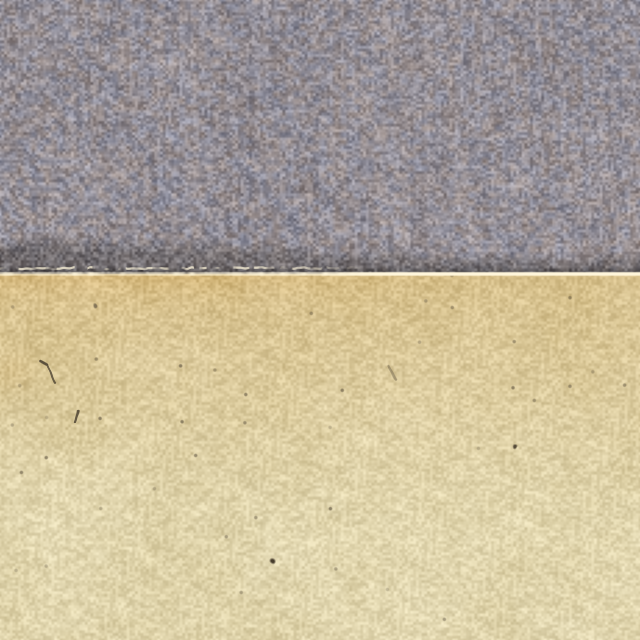
Reproduce this texture procedurally as a three.js fragment shader.

```glsl
// Two sheets of grainy paper: blue-grey card above, warm cream stock below.
// Layered value noise makes the grain; a soft shadow and a bright cut edge
// mark the seam, and a few flecks and fibres lie on the cream.
varying vec2 vUv;

const float SEAM_Y = 0.572;
const float SEAM_HALF = 0.0028;
const float GRAIN_SCALE = 230.0;
const float GREY_GRAIN = 0.38;
const float CREAM_GRAIN = 0.20;
const float FLECK_CELLS = 22.0;
const vec3 GREY = vec3(0.580, 0.558, 0.583);
const vec3 SHADOW = vec3(0.415, 0.395, 0.400);
const vec3 CREAM_TOP = vec3(0.850, 0.772, 0.578);
const vec3 CREAM_LOW = vec3(0.882, 0.838, 0.682);
const vec3 STAIN = vec3(0.835, 0.705, 0.455);
const vec3 CUT_EDGE = vec3(1.0, 0.965, 0.860);
const vec3 FIBRE = vec3(0.27, 0.23, 0.17);

float hash(vec2 p) {
  return fract(sin(dot(p, vec2(127.1, 311.7))) * 43758.5453);
}

float noise(vec2 p) {
  vec2 i = floor(p);
  vec2 f = fract(p);
  f = f * f * (3.0 - 2.0 * f);
  return mix(mix(hash(i), hash(i + vec2(1.0, 0.0)), f.x),
             mix(hash(i + vec2(0.0, 1.0)), hash(i + vec2(1.0)), f.x), f.y);
}

// Centred grain from three sizes of noise
float grain(vec2 p) {
  float fine = noise(p * GRAIN_SCALE);
  float medium = noise(p * GRAIN_SCALE * vec2(0.45, 0.55) + 37.0);
  float broad = noise(p * GRAIN_SCALE * 0.16 + 91.0);
  return fine * 0.62 + medium * 0.28 + broad * 0.10 - 0.5;
}

// Slow colour drift, from -0.5 to 0.5
float mottle(vec2 p) {
  return noise(p * 9.0) * 0.55 + noise(p * 38.0 + 13.0) * 0.45 - 0.5;
}

float segment(vec2 p, vec2 a, vec2 b) {
  vec2 d = b - a;
  return length(p - a - d * clamp(dot(p - a, d) / dot(d, d), 0.0, 1.0));
}

float mark(float distance, float radius) {
  return 1.0 - smoothstep(radius * 0.4, radius * 1.6, distance);
}

// Small faint flecks, at most one in each grid cell
float flecks(vec2 p) {
  vec2 cell = floor(p * FLECK_CELLS);
  vec2 spot = 0.2 + 0.6 * vec2(hash(cell + 5.0), hash(cell + 17.0));
  vec2 offset = (fract(p * FLECK_CELLS) - spot) / FLECK_CELLS;
  float present = step(0.86, hash(cell + 29.0));
  return present * mark(length(offset), 0.0026) * (0.2 + 0.4 * hash(cell + 41.0));
}

// The larger dark fibres and specks
float fibres(vec2 p) {
  p += 0.003 * (vec2(noise(p * 110.0), noise(p * 110.0 + 7.0)) - 0.5);
  float m = 0.85 * mark(segment(p, vec2(0.063, 0.435), vec2(0.073, 0.430)), 0.0019);
  m = max(m, 0.75 * mark(segment(p, vec2(0.073, 0.430), vec2(0.085, 0.401)), 0.0016));
  m = max(m, 0.80 * mark(segment(p, vec2(0.122, 0.358), vec2(0.118, 0.340)), 0.0018));
  m = max(m, 0.35 * mark(segment(p, vec2(0.607, 0.428), vec2(0.618, 0.408)), 0.0020));
  m = max(m, mark(length(p - vec2(0.426, 0.124)), 0.0040));
  m = max(m, 0.9 * mark(length(p - vec2(0.805, 0.302)), 0.0036));
  m = max(m, 0.6 * mark(length(p - vec2(0.149, 0.522)), 0.0030));
  return m;
}

vec3 greyCard(vec2 p) {
  vec3 colour = GREY + mottle(p) * vec3(0.045, 0.035, 0.020);
  float tint = noise(p * 95.0 + 61.0) - 0.5;
  colour += tint * vec3(0.055, 0.005, -0.065);

  // Shadow along the seam, deeper and taller at the left
  float height = p.y - SEAM_Y;
  float reach = mix(0.066, 0.030, smoothstep(0.1, 0.95, p.x));
  reach += 0.014 * (noise(p * vec2(18.0, 5.0)) - 0.5);
  float shade = 1.0 - smoothstep(reach * 0.45, reach, height);
  colour = mix(colour, SHADOW, shade * mix(0.80, 0.55, p.x));
  colour *= 1.0 - 0.22 * (1.0 - smoothstep(0.004, 0.015, height));
  return colour + grain(p) * GREY_GRAIN;
}

vec3 creamStock(vec2 p) {
  float depth = SEAM_Y - p.y;
  vec3 colour = mix(CREAM_TOP, CREAM_LOW, smoothstep(0.0, 0.42, depth));
  float leftward = 1.0 - smoothstep(0.25, 0.85, p.x);
  float stain = exp(-depth * 26.0) * (0.25 + 0.55 * leftward);
  stain += 0.25 * exp(-dot(p - vec2(0.02, 0.42), p - vec2(0.02, 0.42)) * 900.0);
  colour = mix(colour, STAIN, clamp(stain, 0.0, 1.0));
  colour += mottle(p + 3.0) * vec3(0.045, 0.055, 0.080);
  colour += grain(p + 2.0) * CREAM_GRAIN * vec3(0.95, 1.0, 1.1);
  return mix(colour, FIBRE, max(flecks(p), fibres(p)));
}

void main() {
  vec2 p = vUv;
  float above = smoothstep(-0.0015, 0.0015, p.y - SEAM_Y);
  vec3 colour = mix(creamStock(p), greyCard(p), above);

  // Bright cut edge, frayed at the left and clean at the right
  float clean = smoothstep(0.42, 0.60, p.x);
  float wear = noise(vec2(p.x * 120.0, 4.0));
  float edge = mark(abs(p.y - SEAM_Y), SEAM_HALF) * mix(0.45 + 0.5 * wear, 1.0, clean);
  float frayY = SEAM_Y + 0.009 + 0.003 * (wear - 0.5);
  float fray = mark(abs(p.y - frayY), 0.0018) * (1.0 - clean);
  fray *= smoothstep(0.25, 0.75, noise(p * vec2(150.0, 60.0)));
  colour = mix(colour, CUT_EDGE, max(edge, fray * 0.75));
  gl_FragColor = vec4(clamp(colour, 0.0, 1.0), 1.0);
}
```
